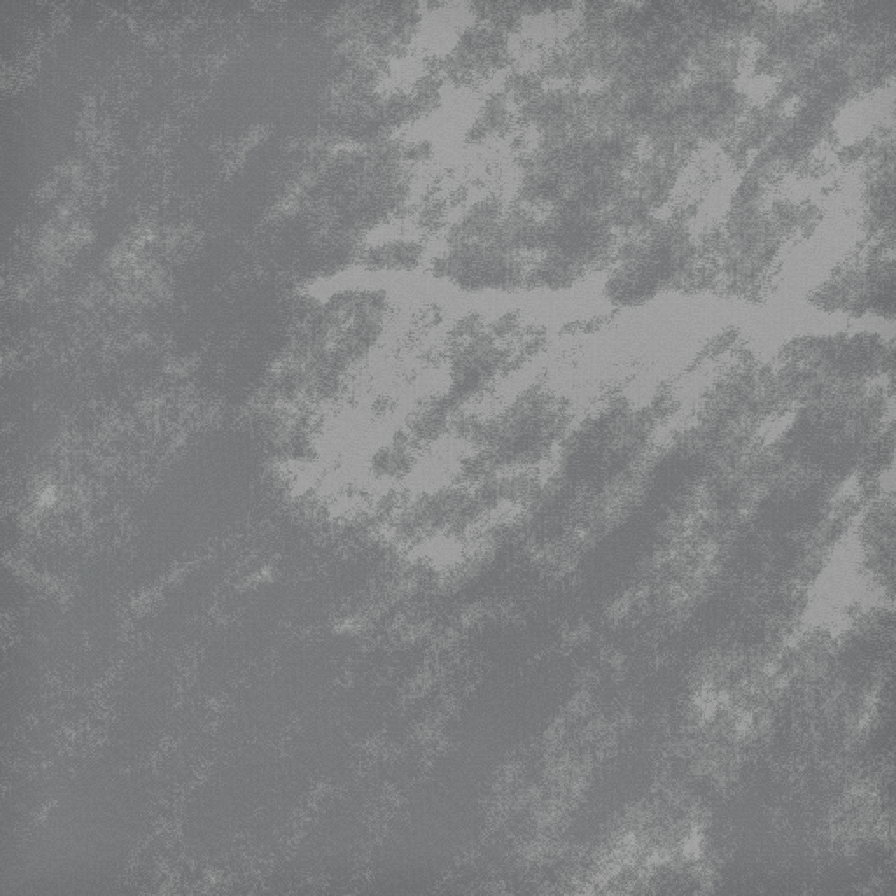
Write a three.js fragment shader that draws this texture.

```glsl
// Worn grey slate surface with chalky diagonal scuffs, creases and fine grain.
varying vec2 vUv;

#define SLATE vec3(0.463, 0.472, 0.475)
#define HAZE vec3(0.545, 0.547, 0.547)
#define CHALK vec3(0.635, 0.635, 0.635)
#define STREAK_ANGLE 0.87
#define STREAK_FREQ vec2(7.0, 25.0)
#define BLOTCH_FREQ 5.0
#define FLAKE_FREQ 42.0
#define GRAIN_FREQ 256.0
#define GRAIN_CONTRAST 0.035
#define CREASE_WIDTH 0.014
#define SCUFF_LEVEL 0.20

float hash(vec2 p) {
  return fract(sin(dot(p, vec2(127.1, 311.7))) * 43758.545);
}

float noise(vec2 p) {
  vec2 i = floor(p);
  vec2 f = fract(p);
  f = f * f * (3.0 - 2.0 * f);
  return mix(mix(hash(i), hash(i + vec2(1.0, 0.0)), f.x),
             mix(hash(i + vec2(0.0, 1.0)), hash(i + 1.0), f.x), f.y);
}

float fbm(vec2 p) {
  float sum = 0.0;
  float amp = 0.5;
  for (int i = 0; i < 5; i++) {
    sum += amp * noise(p);
    p = mat2(0.8, 0.6, -0.6, 0.8) * p * 2.03 + 17.3;
    amp *= 0.52;
  }
  return sum;
}

// Streak noise, stretched along a rising diagonal and bent a little.
float streaks(vec2 p) {
  float c = cos(STREAK_ANGLE);
  float s = sin(STREAK_ANGLE);
  vec2 q = p + 0.07 * vec2(noise(p * 4.0), noise(p * 4.0 + 31.0));
  q = vec2(c * q.x + s * q.y, c * q.y - s * q.x);
  return fbm(q * STREAK_FREQ + 5.0);
}

// Broken fold: chalk on the ridge, a thin shadow on its upper side.
float crease(float across, float along, float seed) {
  float bend = 0.09 * (noise(vec2(along * 3.5, seed)) - 0.5)
             + 0.025 * (noise(vec2(along * 17.0, seed)) - 0.5);
  float d = (across + bend) / CREASE_WIDTH;
  float presence = smoothstep(0.35, 0.75, noise(vec2(along * 4.0, seed + 9.0)));
  return presence * (exp(-d * d) - 0.35 * exp(-(d - 2.0) * (d - 2.0)));
}

void main() {
  vec2 p = vUv;

  // Wear is densest right of the centre and thins toward the edges.
  vec2 fromCore = p - vec2(0.56, 0.58);
  float wear = 0.07 - 0.5 * dot(fromCore, fromCore);
  wear += 0.85 * (fbm(p * BLOTCH_FREQ + 2.7) - 0.48);
  wear += 0.75 * (streaks(p) - 0.48);
  wear += 0.45 * (fbm(p * FLAKE_FREQ) - 0.48);

  // Level folds, strongest near the upper third, and one upright fold.
  for (int i = 0; i < 4; i++) {
    float k = float(i);
    float strength = 0.13 + 0.17 * step(1.5, k) * step(k, 2.5);
    wear += strength * crease(p.y - 0.32 - 0.175 * k, p.x, 3.0 + k * 7.0);
  }
  wear += 0.15 * crease(p.x - 0.74, p.y, 41.0);

  // Fine speckle breaks up the worn areas.
  float grain = hash(floor(p * GRAIN_FREQ * 2.0)) - 0.5;
  float speckle = 0.6 * (noise(p * GRAIN_FREQ) - 0.5) + 0.4 * grain;
  float haze = smoothstep(-0.17, 0.24, wear + 0.42 * speckle);
  float scuff = smoothstep(SCUFF_LEVEL - 0.07, SCUFF_LEVEL + 0.08, wear + 0.2 * speckle);

  vec3 color = mix(SLATE, HAZE, haze);
  color = mix(color, CHALK, 0.85 * scuff);

  // Soft clouding, darkened rim and overall grain.
  color += 0.05 * (fbm(p * 3.0 + 60.0) - 0.48);
  vec2 rim = min(p, 1.0 - p);
  color -= 0.03 * (1.0 - smoothstep(0.0, 0.06, min(rim.x, rim.y)));
  color += GRAIN_CONTRAST * grain;

  gl_FragColor = vec4(color, 1.0);
}
```
